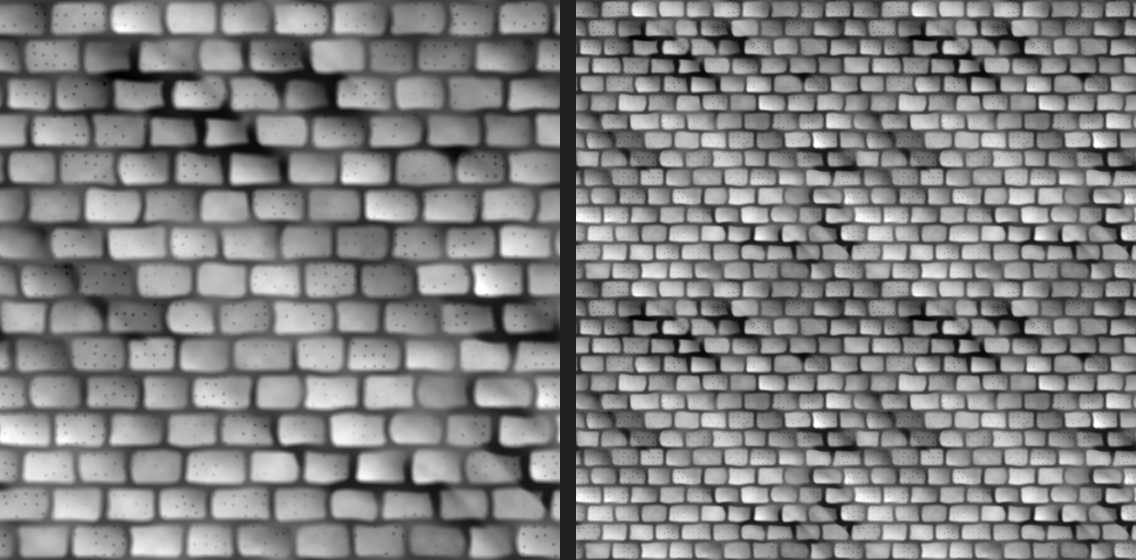
Left, the tile; right, the same tile 2 across and 2 down.
Reproduce this texture map procedurally as a Shadertoy shader.

```glsl
// Tiling grey height relief of worn cobblestones: 15 staggered rows of 10 rounded stones.

const float ROWS = 15.0;
const float COLUMNS = 10.0;
const float STONE_ASPECT = ROWS / COLUMNS;
const float JOINT_HALF_WIDTH = 0.035;
const float CORNER_RADIUS = 0.22;

float hash(vec2 p) {
    return fract(sin(dot(p, vec2(127.1, 311.7))) * 43758.5453);
}

// Value noise over the unit square that wraps after a whole number of cells.
float tiledNoise(vec2 uv, vec2 cells, float seed) {
    vec2 p = uv * cells;
    vec2 i = floor(p);
    vec2 f = p - i;
    f = f * f * (3.0 - 2.0 * f);
    vec2 a = mod(i, cells);
    vec2 b = mod(i + 1.0, cells);
    float low = mix(hash(a + seed), hash(vec2(b.x, a.y) + seed), f.x);
    float high = mix(hash(vec2(a.x, b.y) + seed), hash(b + seed), f.x);
    return mix(low, high, f.y);
}

float tiledFbm(vec2 uv, vec2 cells, float seed) {
    float sum = 0.0;
    float weight = 0.55;
    for (int octave = 0; octave < 3; octave++) {
        sum += weight * tiledNoise(uv, cells, seed);
        cells *= 2.0;
        seed += 17.0;
        weight *= 0.5;
    }
    return sum / 0.9625;
}

// Soft round pits, at most one in each wrapped cell.
float tiledPits(vec2 uv, float cells) {
    vec2 p = uv * cells;
    vec2 id = mod(floor(p), cells);
    vec2 center = 0.3 + 0.4 * vec2(hash(id + 7.0), hash(id + 19.0));
    float present = step(0.45, hash(id + 29.0));
    return present * smoothstep(0.3, 0.0, length(fract(p) - center));
}

// Half-stone stagger with a slow drift and one slipped course.
float rowOffset(float row) {
    return 0.5 * row - 0.7 * smoothstep(7.5, 11.0, row) + 0.08 * sin(row * 0.8 - 1.2);
}

// Position of the joint to the left of a stone, in columns.
float jointX(float column, float row) {
    return column + 0.15 * (hash(vec2(mod(column, COLUMNS), row + 40.0)) - 0.5);
}

float roundedBox(vec2 p, vec2 halfSize, float radius) {
    vec2 q = abs(p) - halfSize + radius;
    return length(max(q, 0.0)) + min(max(q.x, q.y), 0.0) - radius;
}

// Finds the stone at uv: outputs its id and local position in -1..1,
// returns the signed distance to its outline in row heights.
float stoneDistance(vec2 uv, out vec2 id, out vec2 local) {
    float row = floor(uv.y * ROWS);
    float wrappedRow = mod(row, ROWS);
    float x = uv.x * COLUMNS - rowOffset(wrappedRow);
    float column = floor(x);
    if (x < jointX(column, wrappedRow)) column -= 1.0;
    else if (x > jointX(column + 1.0, wrappedRow)) column += 1.0;

    float left = jointX(column, wrappedRow);
    float right = jointX(column + 1.0, wrappedRow);
    vec2 halfCell = vec2(0.5 * (right - left) * STONE_ASPECT, 0.5);
    vec2 p = vec2((x - 0.5 * (left + right)) * STONE_ASPECT, uv.y * ROWS - row - 0.5);
    id = vec2(mod(column, COLUMNS), wrappedRow);
    local = p / halfCell;
    return roundedBox(p, halfCell - JOINT_HALF_WIDTH, CORNER_RADIUS);
}

// Each stone leans its own way, mostly catching light at its lower left.
float stoneTone(vec2 uv, vec2 id, vec2 local) {
    float lean = mix(0.07, 0.36, hash(id + 11.0));
    vec2 lightDir = vec2(-0.5 + 0.4 * (hash(id + 23.0) - 0.5), 0.55);
    float tone = 0.575 + 0.22 * (hash(id + 31.0) - 0.5);
    tone += lean * dot(local, lightDir);
    tone += 0.07 * (1.0 - dot(local, local));

    // Mottling and small pits on some stones.
    float wear = hash(id + 47.0);
    tone += 0.16 * (tiledFbm(uv, vec2(26.0, 28.0), 3.0) - 0.5);
    return tone - 0.17 * wear * tiledPits(uv, 56.0);
}

void mainImage(out vec4 fragColor, in vec2 fragCoord) {
    vec2 uv = fragCoord / iResolution.xy;
    uv.y = 1.0 - uv.y;

    // Irregular outlines.
    vec2 wobble = vec2(tiledNoise(uv, vec2(24.0, 30.0), 61.0),
                       tiledNoise(uv, vec2(24.0, 30.0), 73.0)) - 0.5;
    vec2 id;
    vec2 local;
    float d = stoneDistance(uv + wobble * vec2(0.009, 0.006), id, local);

    // Sunken diagonal streaks; a whole-number shear keeps them tiling.
    vec2 sheared = vec2(uv.x - uv.y, uv.y);
    float sunken = smoothstep(0.62, 0.9, tiledNoise(sheared, vec2(11.0, 7.0), 83.0));
    float upperRight = clamp(0.5 + 0.5 * (local.x - local.y), 0.0, 1.0);
    d += 0.12 * sunken * upperRight;
    float stoneMask = smoothstep(0.05, -0.15, d);

    float broadShade = tiledFbm(sheared, vec2(6.0, 4.0), 97.0) - 0.5;
    float joint = 0.16 + 0.24 * tiledNoise(uv, vec2(16.0, 20.0), 101.0);
    joint *= 1.0 - 0.75 * sunken;
    float stone = stoneTone(uv, id, local) + 0.4 * broadShade;
    stone -= 0.25 * sunken * upperRight;

    float grey = mix(joint + 0.2 * broadShade, stone, stoneMask);
    fragColor = vec4(vec3(clamp(grey, 0.0, 1.0)), 1.0);
}
```
